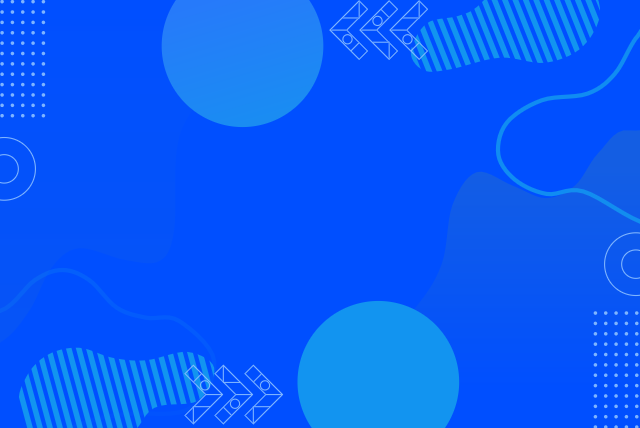
Write a Shadertoy shader that draws this background.

```glsl
// Flat blue backdrop with discs, soft blobs, striped shapes, ribbons, dots and chevrons.
#define CANVAS vec2(768.0, 512.0)
#define BASE   vec3(0.0, 0.31, 1.0)
#define CYAN   vec3(0.07, 0.58, 0.94)
#define DUSK   vec3(0.08, 0.37, 0.89)
#define PALE   vec3(0.55, 0.75, 1.0)
#define DISC_RADIUS  97.0
#define DOT_STEP     12.4
#define STRIPE_STEP  11.6
#define RIBBON_WIDTH 5.0
#define LINE_WIDTH   1.3
#define KNOTS 12
#define STEPS 7

// Knots of the closed curves, y pointing down; ribbons close outside the canvas.
const vec2 HILL[KNOTS] = vec2[](
    vec2(430, 440), vec2(497, 370), vec2(530, 316), vec2(543, 245), vec2(572, 206), vec2(615, 222),
    vec2(655, 237), vec2(690, 222), vec2(718, 183), vec2(755, 156), vec2(820, 200), vec2(820, 520));
const vec2 DRAPE[KNOTS] = vec2[](
    vec2(290, 60), vec2(232, 130), vec2(212, 180), vec2(209, 275), vec2(192, 312), vec2(150, 311),
    vec2(95, 297), vec2(62, 320), vec2(35, 372), vec2(0, 410), vec2(-60, 430), vec2(-60, -80));
const vec2 CLOUD_TOP[KNOTS] = vec2[](
    vec2(493, 62), vec2(508, 84), vec2(540, 83), vec2(600, 69), vec2(655, 75), vec2(700, 55),
    vec2(720, 10), vec2(690, -40), vec2(620, -40), vec2(575, 6), vec2(550, 19), vec2(512, 28));
const vec2 CLOUD_LOW[KNOTS] = vec2[](
    vec2(24, 490), vec2(32, 450), vec2(58, 424), vec2(95, 416), vec2(135, 428), vec2(175, 431),
    vec2(225, 421), vec2(257, 440), vec2(238, 479), vec2(185, 488), vec2(150, 525), vec2(60, 560));
const vec2 RIBBON_RIGHT[KNOTS] = vec2[](
    vec2(800, 20), vec2(766, 42), vec2(738, 88), vec2(705, 112), vec2(650, 120), vec2(608, 147),
    vec2(598, 185), vec2(618, 215), vec2(656, 232), vec2(700, 229), vec2(768, 265), vec2(830, 280));
const vec2 RIBBON_LEFT[KNOTS] = vec2[](
    vec2(-60, 365), vec2(0, 372), vec2(42, 335), vec2(75, 323), vec2(107, 335), vec2(140, 368),
    vec2(175, 380), vec2(215, 384), vec2(257, 432), vec2(225, 490), vec2(120, 500), vec2(-80, 560));

float pixelSize;

float fill(float d) { return clamp(0.5 - d / pixelSize, 0.0, 1.0); }
float stroke(float d, float width) { return fill(abs(d) - 0.5 * width); }

float segment(vec2 p, vec2 a, vec2 b) {
    vec2 ab = b - a;
    return length(p - a - ab * clamp(dot(p - a, ab) / dot(ab, ab), 0.0, 1.0));
}

vec2 spline(vec2 a, vec2 b, vec2 c, vec2 d, float t) {
    return b + 0.5 * t * (c - a + t * (2.0 * a - 5.0 * b + 4.0 * c - d + t * (3.0 * (b - c) + d - a)));
}

// Signed distance to a closed smooth curve, negative inside
float closedCurve(vec2 p, vec2 k[KNOTS]) {
    float dist = 1e5, side = 1.0;
    vec2 from = k[0];
    for (int i = 0; i < KNOTS; i++) {
        vec2 a = k[(i + KNOTS - 1) % KNOTS], b = k[i], c = k[(i + 1) % KNOTS], d = k[(i + 2) % KNOTS];
        for (int j = 1; j <= STEPS; j++) {
            vec2 to = spline(a, b, c, d, float(j) / float(STEPS));
            dist = min(dist, segment(p, from, to));
            if ((from.y > p.y) != (to.y > p.y) &&
                p.x < from.x + (to.x - from.x) * (p.y - from.y) / (to.y - from.y)) side = -side;
            from = to;
        }
    }
    return side * dist;
}

float stripes(vec2 p, float lean) {
    float across = (p.x - lean * p.y) / sqrt(1.0 + lean * lean);
    return fill(abs(fract(across / STRIPE_STEP) - 0.5) * STRIPE_STEP - 3.3);
}

float dotGrid(vec2 p, vec2 corner) {
    vec2 cell = clamp(round((p - corner) / DOT_STEP), vec2(0), vec2(4, 11));
    return fill(length(p - corner - cell * DOT_STEP) - 2.1);
}

float rings(vec2 p) {
    return max(stroke(length(p) - 37.5, LINE_WIDTH), stroke(length(p) - 17.0, LINE_WIDTH));
}

// Three outlined chevrons, first tip at the origin, pointing to -x
float chevrons(vec2 p) {
    float d = 1e5;
    for (int i = 0; i < 3; i++) {
        vec2 q = p - vec2(36 * i, 0);
        float ringSide = i == 1 ? -1.0 : 1.0;
        vec2 m = vec2(q.x, abs(q.y));
        d = min(d, min(segment(m, vec2(0), vec2(35)), segment(m, vec2(35), vec2(45, 25))));
        d = min(d, min(segment(m, vec2(45, 25), vec2(20, 0)), segment(m, vec2(0), vec2(20, 0))));
        if (q.y * ringSide > 0.0) {
            d = min(d, abs(length(m - vec2(21, 11)) - 5.5));
            d = min(d, segment(m, vec2(25), vec2(35, 15)));
        } else {
            d = min(d, min(segment(m, vec2(35), vec2(35, 15)), segment(m, vec2(14.5), vec2(35, 14.5))));
        }
    }
    return stroke(d, LINE_WIDTH);
}

void mainImage(out vec4 fragColor, in vec2 fragCoord) {
    vec2 p = fragCoord / iResolution.xy * CANVAS;
    p.y = CANVAS.y - p.y;
    pixelSize = CANVAS.y / iResolution.y;
    vec3 color = BASE;

    // Fading blobs
    color = mix(color, DUSK, fill(closedCurve(p, DRAPE)) * 0.3 * clamp(p.y / 380.0, 0.0, 1.0));
    color = mix(color, DUSK, fill(closedCurve(p, HILL)) * clamp((465.0 - p.y) / 270.0, 0.0, 1.0));

    // Ribbons
    float fade = mix(0.24, 0.06, clamp((p.y - 320.0) / 170.0, 0.0, 1.0));
    color = mix(color, CYAN, stroke(closedCurve(p, RIBBON_LEFT), RIBBON_WIDTH) * fade);
    color = mix(color, CYAN, stroke(closedCurve(p, RIBBON_RIGHT), RIBBON_WIDTH) * 0.88);

    // Discs
    vec2 top = p - vec2(291, 55);
    vec3 sheen = mix(vec3(0.15, 0.48, 0.98), vec3(0.10, 0.55, 0.95), clamp(0.4 + (top.x * 0.3 + top.y) / 160.0, 0.0, 1.0));
    color = mix(color, sheen, fill(length(top) - DISC_RADIUS));
    color = mix(color, CYAN, fill(length(p - vec2(454, 457)) - DISC_RADIUS));

    // Striped clouds
    color = mix(color, CYAN, fill(closedCurve(p, CLOUD_TOP)) * stripes(p, 0.4));
    color = mix(color, CYAN, fill(closedCurve(p, CLOUD_LOW)) * stripes(p, 0.27));

    // Pale line work
    float ink = max(dotGrid(p, vec2(2.5, 2)), dotGrid(p, vec2(714.5, 374.5)));
    ink = max(ink, max(rings(p - vec2(5, 202)), rings(p - vec2(763, 316))));
    ink = max(ink, max(chevrons(p - vec2(396, 36)), chevrons(vec2(339, 472) - p)));
    fragColor = vec4(mix(color, PALE, ink * 0.9), 1.0);
}
```
